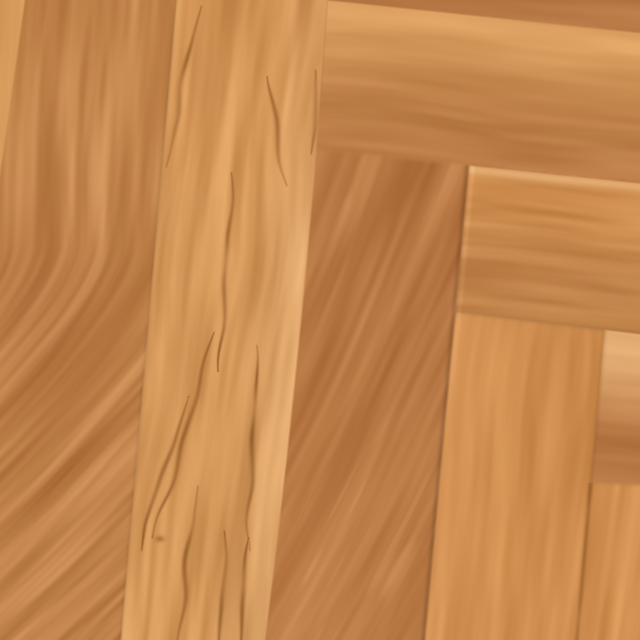
Reproduce this texture procedurally as a Shadertoy shader.

```glsl
// Herringbone parquet floor: warm wooden planks with grain, cracks and soft seams.

const vec3 UMBER = vec3(0.715, 0.465, 0.265);
const vec3 HONEY = vec3(0.765, 0.525, 0.300);
const vec3 AMBER = vec3(0.810, 0.555, 0.310);
const vec3 STRAW = vec3(0.845, 0.610, 0.365);
const vec3 CREAM = vec3(0.900, 0.690, 0.465);
const vec3 CRACK = vec3(0.500, 0.290, 0.110);
const vec3 GRAIN_TINT = vec3(0.15, 0.155, 0.14);
const float EDGE = 0.0025;        // half width of a plank edge
const float SEAM = 0.004;         // half width of a seam shadow
const float CRACK_WIDTH = 0.0042;
const int CRACKS = 10;

// Start and end of each crack, measured from the top left corner.
const vec4 CRACK_LINE[CRACKS] = vec4[CRACKS](
    vec4(0.362, 0.27, 0.345, 0.58), vec4(0.335, 0.52, 0.240, 0.84),
    vec4(0.307, 0.76, 0.278, 1.02), vec4(0.400, 0.54, 0.388, 0.86),
    vec4(0.354, 0.83, 0.343, 1.02), vec4(0.421, 0.12, 0.447, 0.29),
    vec4(0.492, 0.11, 0.489, 0.24), vec4(0.318, 0.01, 0.255, 0.26),
    vec4(0.290, 0.62, 0.218, 0.86), vec4(0.386, 0.84, 0.372, 1.02));

float hash(vec2 p) {
    return fract(sin(dot(p, vec2(127.1, 311.7))) * 43758.5453);
}

float noise(vec2 p) {
    vec2 i = floor(p), f = fract(p);
    f = f * f * (3.0 - 2.0 * f);
    return mix(mix(hash(i), hash(i + vec2(1, 0)), f.x),
               mix(hash(i + vec2(0, 1)), hash(i + vec2(1, 1)), f.x), f.y);
}

float fbm(vec2 p) {
    float sum = 0.0, gain = 0.5;
    for (int i = 0; i < 4; i++) {
        sum += gain * noise(p);
        p = p * 2.03 + 17.3;
        gain *= 0.5;
    }
    return sum;
}

// Signed wood grain; g.x runs across the fibres, g.y along them.
vec3 grain(vec2 g, float amount) {
    g.x += 0.016 * (noise(g * vec2(9.0, 5.0)) - 0.5);
    float fibres = fbm(g * vec2(34.0, 3.2)) + 0.5 * noise(g * vec2(95.0, 7.0)) - 0.72;
    return GRAIN_TINT * amount * fibres;
}

float cover(float d) { return smoothstep(-EDGE, EDGE, d); }

float glow(float d, float w) { return exp(-d * d / (w * w)); }

float crackMask(vec2 p) {
    float mask = 0.0;
    for (int i = 0; i < CRACKS; i++) {
        vec2 a = CRACK_LINE[i].xy, b = CRACK_LINE[i].zw;
        float t = clamp(dot(p - a, b - a) / dot(b - a, b - a), 0.0, 1.0);
        float wobble = 0.012 * (noise(vec2(float(i) * 7.0, p.y * 16.0)) - 0.5);
        float taper = 0.35 + 0.65 * sin(3.1416 * t);
        float d = length(p - mix(a, b, t) - vec2(wobble, 0.0));
        float fade = 0.35 + 0.65 * noise(vec2(float(i) * 3.7, p.y * 22.0));
        mask = max(mask, fade * glow(d, CRACK_WIDTH * taper));
    }
    return mask;
}

void mainImage(out vec4 fragColor, in vec2 fragCoord) {
    vec2 p = fragCoord / iResolution.xy;
    p.y = 1.0 - p.y;    // measured downwards from the top

    // Signed distances: positive to the right of, or below, each seam
    float sliver = p.x - 0.039 + 0.143 * p.y;
    float left   = p.x - 0.276 + 0.087 * p.y;
    float middle = p.x - 0.512 + 0.098 * p.y - 0.03 * p.y * (1.0 - p.y);
    float right  = p.x - 0.757 + 0.093 * p.y;
    float far    = p.x - 0.991 + 0.090 * p.y;
    float top    = p.y - 0.105 * (p.x - 0.508);
    float upper  = p.y - 0.234 - 0.105 * (p.x - 0.501);
    float lower  = p.y - 0.488 - 0.120 * (p.x - 0.714);
    float bottom = p.y - 0.755 - 0.050 * (p.x - 0.930);

    // Left plank: upright fibres sweep into a diagonal
    float t = max(0.62 - (1.0 - p.y), 0.0);
    vec2 swept = vec2(p.x + 0.05 * p.y + t * t / (t + 0.15), p.y - 0.6 * p.x * step(0.001, t) * t);
    float knot = glow(length((p - vec2(0.07, 0.46)) * vec2(1.0, 0.8)), 0.13);
    vec3 col = mix(HONEY, UMBER, 0.85 * knot + 0.35 * smoothstep(0.3, 0.8, p.y));
    col += grain(swept, 1.1);
    col = mix(STRAW + grain(p + 4.0, 0.7), col, cover(sliver));

    // Pale cracked plank
    vec2 leaning = vec2(p.x + 0.12 * p.y, p.y) + 2.0;
    vec3 pale = mix(STRAW, CREAM, 0.6 * smoothstep(-0.10, 0.0, middle));
    pale = mix(pale, AMBER, 0.45 * smoothstep(0.45, 0.0, p.y));
    pale += grain(leaning, 1.25);
    pale = mix(pale, CRACK, 0.72 * crackMask(p));
    pale = mix(pale, CRACK, 0.5 * glow(length((p - vec2(0.25, 0.842)) * vec2(1.0, 1.4)), 0.007));
    col = mix(col, pale, cover(left));
    col *= 1.0 - 0.07 * glow(left, SEAM);

    // Dark plank with thin light flecks
    vec2 slanted = vec2(p.x + 0.32 * p.y + 0.12 * p.y * p.y, p.y) + 6.0;
    vec3 dark = mix(UMBER, HONEY, 0.25 * smoothstep(0.5, 1.0, p.y)) + grain(slanted, 0.85);
    float fleck = smoothstep(0.62, 0.9, noise(slanted * vec2(75.0, 9.0)));
    dark += 0.055 * fleck * noise(slanted * vec2(12.0, 5.0));
    col = mix(col, dark, cover(middle));

    // Crosswise planks along the top
    vec2 crosswise = vec2(p.y - 0.105 * p.x, p.x);
    vec3 beam = mix(STRAW, HONEY, smoothstep(0.02, 0.13, top));
    beam = mix(beam, UMBER, 0.7 * smoothstep(0.10, 0.23, top));
    beam += 0.03 * glow(top - 0.015, 0.018) + grain(crosswise + 9.0, 0.65);
    beam = mix(UMBER + grain(crosswise + 3.0, 0.6), beam, cover(top));
    col = mix(col, beam, cover(middle) * (1.0 - smoothstep(-0.006, 0.006, upper)));

    // Nested corner: short cross plank, then an upright one
    vec3 shelf = mix(AMBER, HONEY, smoothstep(0.03, 0.17, upper));
    shelf += grain(crosswise + 12.0, 0.95);
    shelf = mix(shelf, CREAM, 0.85 * glow(upper - 0.006, 0.009));
    vec3 post = AMBER + 0.025 * glow(right, 0.05) + grain(leaning + 8.0, 0.75);
    vec3 corner = mix(shelf, post, cover(lower));
    corner *= 1.0 - 0.06 * glow(lower, SEAM);

    // Far corner: lit cross plank over the last upright one
    vec3 ledge = mix(CREAM, UMBER, smoothstep(0.02, 0.17, lower)) + grain(crosswise + 15.0, 0.6);
    vec3 last = AMBER + 0.015 + grain(leaning + 14.0, 0.9);
    ledge = mix(ledge, last, smoothstep(-0.006, 0.006, bottom));
    corner = mix(corner, ledge, cover(far) * cover(lower));
    float gap = glow(far, SEAM) * cover(lower) * (0.2 + 0.5 * cover(bottom) * noise(p * vec2(5.0, 30.0)));
    corner = mix(corner, CRACK, gap);

    float inside = cover(upper);
    col = mix(col, corner, cover(right) * inside);
    col *= 1.0 - 0.14 * inside * glow(right + 0.003, SEAM);
    col += 0.05 * inside * glow(right - 0.006, SEAM) * smoothstep(0.75, 0.3, p.y);

    fragColor = vec4(clamp(col, 0.0, 1.0), 1.0);
}
```
